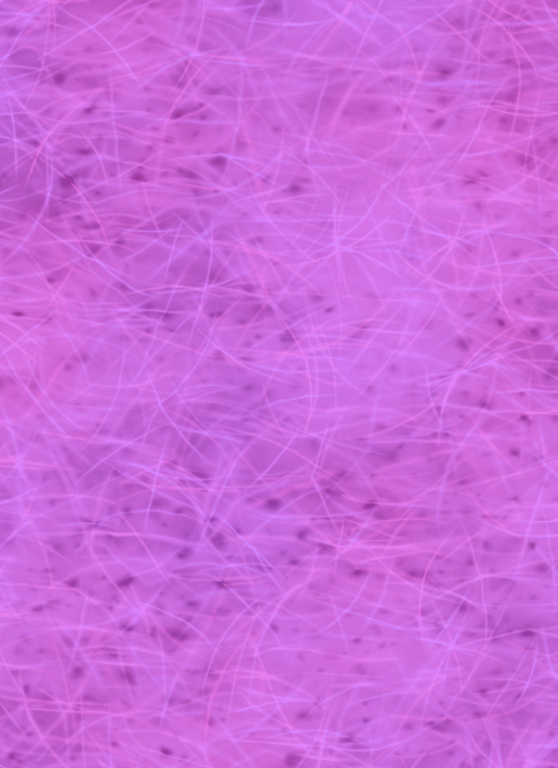
Give the GLSL for this texture, as a WebGL 1 fragment shader.

```glsl
precision highp float;
// Soft magenta felt: matted curved fibres over small dark pits, with fine grain.

uniform vec2 u_resolution;

#define SHADE vec3(0.645, 0.270, 0.690)
#define BASE vec3(0.802, 0.411, 0.858)
#define LIGHT vec3(0.862, 0.490, 0.950)
#define PINK_SHIFT vec3(0.022, -0.016, -0.032)
#define FIBRE_CELL 0.12
#define FIBRE_WIDTH 0.0024
#define FIBRE_GAIN 0.95
#define PIT_CELL 0.034
#define PIT_GAIN 1.15
#define CLOUD_GAIN 1.25
#define MOTTLE_GAIN 0.95
#define GRAIN_GAIN 0.022

const int FIBRE_LAYERS = 20;

vec4 hash4(vec2 p, float seed) {
  vec4 q = fract(vec4(p.xyx, p.y + seed) * vec4(0.1031, 0.1030, 0.0973, 0.1099) + seed * 0.3183);
  q += dot(q, q.wzxy + 33.33);
  return fract((q.xxyz + q.yzzw) * q.zywx);
}

float noise(vec2 p, float seed) {
  vec2 i = floor(p), f = fract(p);
  f = f * f * (3.0 - 2.0 * f);
  float low = mix(hash4(i, seed).x, hash4(i + vec2(1.0, 0.0), seed).x, f.x);
  float high = mix(hash4(i + vec2(0.0, 1.0), seed).x, hash4(i + 1.0, seed).x, f.x);
  return mix(low, high, f.y);
}

float fbm(vec2 p, float seed) {
  float sum = 0.0, gain = 0.53;
  for (int i = 0; i < 4; i++) {
    sum += gain * noise(p, seed + float(i));
    p = mat2(1.6, 1.2, -1.2, 1.6) * p + 7.3;
    gain *= 0.5;
  }
  return sum;
}

// One bent, tapered strand; p is relative to its middle.
float strand(vec2 p, vec4 rnd) {
  float lean = 2.0 * rnd.x - 1.0;
  float angle = 1.5 * lean * abs(lean) - 0.08;
  float c = cos(angle), s = sin(angle);
  p = vec2(c * p.x + s * p.y, c * p.y - s * p.x);
  float halfLength = FIBRE_CELL * mix(0.4, 0.95, rnd.y);
  float width = FIBRE_WIDTH * mix(0.7, 2.0, rnd.z * rnd.z);
  float offset = (p.y - (rnd.w - 0.5) * 7.0 * p.x * p.x) / width;
  float taper = 1.0 - smoothstep(0.3, 1.0, abs(p.x) / halfLength);
  return exp(-offset * offset) * taper * mix(0.85, 0.35, rnd.z);
}

// x: summed fibre light, y: its pink (+) or lavender (-) lean.
vec2 fibres(vec2 p) {
  vec2 sum = vec2(0.0);
  for (int layer = 0; layer < FIBRE_LAYERS; layer++) {
    float seed = float(layer) + 1.0;
    vec2 q = p / FIBRE_CELL + seed * vec2(0.37, 0.61);
    vec2 cell = floor(q);
    for (int y = -1; y <= 1; y++) {
      for (int x = -1; x <= 1; x++) {
        vec2 id = cell + vec2(float(x), float(y));
        vec4 place = hash4(id, seed);
        float glow = strand((q - id - place.xy) * FIBRE_CELL, hash4(id, seed + 40.0));
        glow *= 0.35 + 0.85 * place.z;
        sum += glow * vec2(1.0, 2.0 * place.w - 0.9);
      }
    }
  }
  return sum;
}

// Soft dark hollows of mixed size and depth.
float pits(vec2 p, float size, float seed) {
  float depth = 0.0;
  vec2 q = p / size, cell = floor(q);
  for (int y = -1; y <= 1; y++) {
    for (int x = -1; x <= 1; x++) {
      vec2 id = cell + vec2(float(x), float(y));
      vec4 rnd = hash4(id, seed);
      vec2 d = (q - id - rnd.xy) * vec2(0.85, 1.15);
      float radius = mix(0.15, 0.30, rnd.z);
      depth += rnd.w * rnd.w * exp(-dot(d, d) / (radius * radius));
    }
  }
  return depth;
}

void main() {
  vec2 p = gl_FragCoord.xy / u_resolution.y;
  vec2 warp = vec2(noise(p * 45.0, 81.0), noise(p * 45.0, 82.0)) - 0.5;
  vec2 bent = p + 0.010 * warp;

  // Broad clouds, mottling, fibres and pits make up the tone.
  float cloud = fbm(p * vec2(4.0, 5.5), 90.0) - 0.5;
  float mottle = fbm(bent * vec2(24.0, 34.0), 100.0) - 0.5;
  vec2 fuzz = fibres(p + 0.003 * warp);
  float hollow = pits(bent, PIT_CELL, 110.0) + 0.6 * pits(bent, PIT_CELL * 0.65, 120.0);
  hollow *= smoothstep(0.2, 0.7, noise(p * 9.0, 130.0)) * 0.75 + 0.35;
  float tone = CLOUD_GAIN * cloud + MOTTLE_GAIN * mottle
             + FIBRE_GAIN * (fuzz.x - 0.22) - PIT_GAIN * (hollow - 0.10);

  vec3 color = mix(BASE, SHADE, clamp(-tone, 0.0, 1.25));
  color = mix(color, LIGHT, clamp(tone, 0.0, 1.2));

  // Drift between pink and lavender, then grain.
  float pink = 2.2 * (fbm(p * 6.0 + 3.0, 140.0) - 0.5) + 1.3 * fuzz.y;
  color += PINK_SHIFT * clamp(pink, -1.2, 1.2);
  vec3 grain = vec3(noise(p * 380.0, 150.0), noise(p * 380.0, 151.0), noise(p * 380.0, 152.0));
  color += GRAIN_GAIN * (grain - 0.5);
  gl_FragColor = vec4(color, 1.0);
}
```
